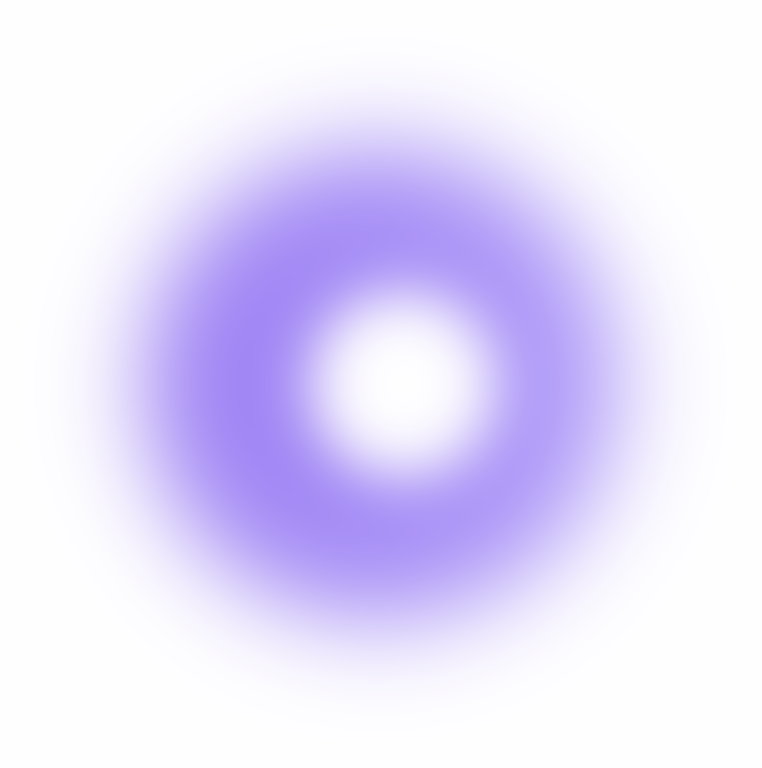
Give the GLSL for this background, as a Shadertoy shader.

```glsl
// A soft violet ring glowing on a near-white field.
// A wide blurred disc is tinted from left to right, then a smaller blurred
// disc, set slightly to the right, opens its pale centre.

const vec3 PAPER = vec3(0.997, 0.996, 0.999);
const vec3 DEEP_VIOLET = vec3(0.620, 0.515, 0.957);
const vec3 LIGHT_VIOLET = vec3(0.670, 0.585, 0.970);

// Smooth approximation of the Gaussian cumulative curve.
float gaussianStep(float z) {
    z = clamp(z, -4.0, 4.0);
    return 0.5 + 0.5 * tanh(0.7979 * (z + 0.0447 * z * z * z));
}

// Coverage of a disc whose edge is blurred by the given spread.
float blurredDisc(vec2 p, vec2 center, float radius, float spread) {
    return gaussianStep((radius - length(p - center)) / spread);
}

// Horizontal tint, deeper on the left and lighter on the right.
vec3 violetTint(float x) {
    float blend = clamp((x + 0.17) / 0.39, -0.3, 1.3);
    return mix(DEEP_VIOLET, LIGHT_VIOLET, blend);
}

void mainImage(out vec4 fragColor, in vec2 fragCoord) {
    // Centered coordinates, one unit per canvas height
    vec2 p = (fragCoord - 0.5 * iResolution.xy) / iResolution.y;

    // Outer glow with the pale opening cut out of it
    float glow = blurredDisc(p, vec2(0.002, 0.0), 0.302, 0.0625);
    float opening = blurredDisc(p, vec2(0.029, 0.0), 0.115, 0.038);
    float ring = glow * (1.0 - opening);

    fragColor = vec4(mix(PAPER, violetTint(p.x), ring), 1.0);
}
```
